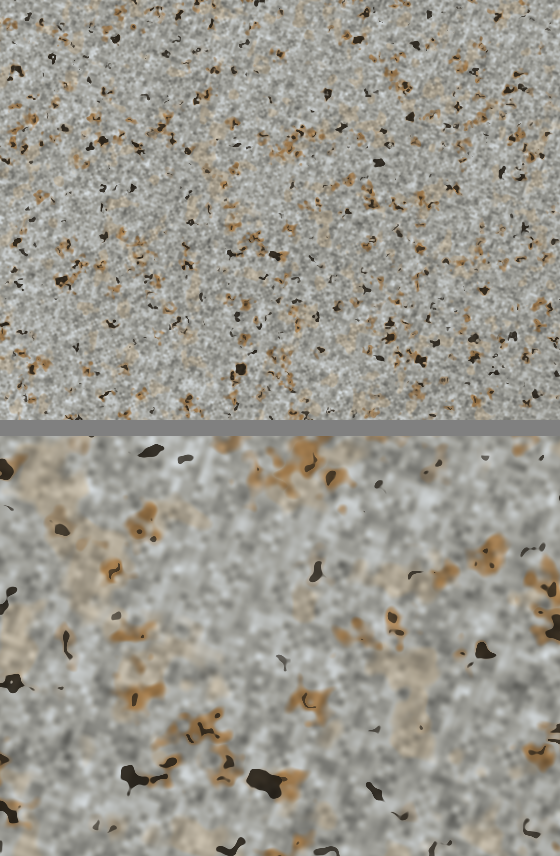
Top, the full canvas; bottom, a detail of the centre.
This texture is drawn by a Shadertoy shader. Its source:

```glsl
// Rough grey granite with raking light, black mica specks and rust stains.

const vec3 SHADOW_GREY = vec3(0.47, 0.47, 0.45);
const vec3 STONE_GREY  = vec3(0.63, 0.63, 0.605);
const vec3 QUARTZ      = vec3(0.77, 0.785, 0.785);
const vec3 FELDSPAR    = vec3(0.67, 0.61, 0.51);
const vec3 RUST        = vec3(0.57, 0.40, 0.20);
const vec3 MICA        = vec3(0.14, 0.12, 0.09);

const float BUMP_FREQ  = 40.0;   // bumps per canvas height
const float GRAIN_FREQ = 84.0;
const float GRIT_FREQ  = 165.0;
const float SPECK_FREQ = 27.0;   // speck cells per canvas height
const float SPECK_RATE = 0.46;
const vec2  TO_LIGHT   = vec2(-0.0045, 0.0065);

float hash(vec2 p) {
    return fract(sin(dot(p, vec2(127.1, 311.7))) * 43758.5453);
}

float noise(vec2 p) {
    vec2 i = floor(p), f = fract(p);
    f = f * f * (3.0 - 2.0 * f);
    return mix(mix(hash(i), hash(i + vec2(1, 0)), f.x),
               mix(hash(i + vec2(0, 1)), hash(i + vec2(1, 1)), f.x), f.y);
}

vec2 turn(vec2 p, float angle) {
    float c = cos(angle), s = sin(angle);
    return vec2(c * p.x - s * p.y, s * p.x + c * p.y);
}

// Chiselled surface: broad bumps carrying smaller grains.
float height(vec2 p) {
    return 0.62 * noise(turn(p, 0.6) * BUMP_FREQ)
         + 0.38 * noise(turn(p, 1.3) * GRAIN_FREQ + 17.0);
}

// Coverage of scattered minerals: x = black speck, y = rust halo.
vec2 minerals(vec2 p, float soft) {
    vec2 wobble = vec2(noise(p * 110.0 + 5.0), noise(p * 110.0 + 61.0)) - 0.5;
    vec2 q = p * SPECK_FREQ + 0.5 * wobble;
    vec2 cell = floor(q);
    float breakup = noise(turn(p, 0.9) * 95.0 + 33.0);
    vec2 cover = vec2(0.0);
    for (int y = -1; y <= 1; y++)
    for (int x = -1; x <= 1; x++) {
        vec2 id = cell + vec2(x, y);
        vec2 centre = id + vec2(hash(id + 3.1), hash(id + 7.7));
        float cluster = noise(id * 0.23 + 9.0) - 0.5;
        if (hash(id + 21.3) > SPECK_RATE + 0.7 * cluster) continue;

        // Each speck is a stretched, turned blob; most are small.
        float size = hash(id + 41.9);
        vec2 d = turn(q - centre, 6.28 * hash(id + 13.7));
        float dist = length(d * vec2(1.0, 1.0 + 0.8 * hash(id + 2.3)));
        float radius = 0.07 + 0.23 * size * size;
        float speck = 1.0 - smoothstep(-soft, soft, dist - radius + 0.2 * (breakup - 0.5));
        float stain = hash(id + 55.1);
        float halo = 1.0 - smoothstep(0.12, 0.30 + 0.35 * stain, dist + 0.7 * (breakup - 0.45));
        cover = max(cover, vec2(speck * (0.65 + 0.35 * size),
                                halo * smoothstep(0.2, 0.75, stain)));
    }
    return cover;
}

void mainImage(out vec4 fragColor, in vec2 fragCoord) {
    vec2 p = fragCoord / iResolution.y;
    vec2 uv = fragCoord / iResolution.xy;

    // Tone: slope towards the light plus crystal grain and fine grit.
    float relief = height(p) - height(p + TO_LIGHT);
    float grain = noise(turn(p, 2.1) * GRAIN_FREQ + 71.0) - 0.5;
    float grit = noise(turn(p, 0.35) * GRIT_FREQ + 29.0) - 0.5;
    float drift = noise(p * 5.0 + 2.0) - 0.5;
    float tone = 0.53 + 0.85 * relief + 0.60 * grain + 0.72 * grit + 0.16 * drift;
    tone -= 0.12 * (uv.x - 0.45);

    vec3 color = mix(SHADOW_GREY, STONE_GREY, clamp(tone * 2.0, -0.7, 1.0));
    color = mix(color, QUARTZ, clamp(tone * 2.0 - 1.0, 0.0, 1.5));
    float shade = 1.0 + 0.38 * relief + 0.28 * grit;

    // Pale warm feldspar grains.
    float warm = noise(turn(p, 1.7) * 31.0 + 45.0) + 0.35 * grain;
    color = mix(color, FELDSPAR * shade, 0.6 * smoothstep(0.66, 0.86, warm));

    // Rust stains around black mica.
    float soft = SPECK_FREQ * 1.1 / iResolution.y;
    vec2 cover = minerals(p, soft);
    color = mix(color, RUST * shade, 0.78 * cover.y);
    color = mix(color, MICA * shade, 0.93 * cover.x);

    fragColor = vec4(clamp(color, 0.0, 1.0), 1.0);
}
```
